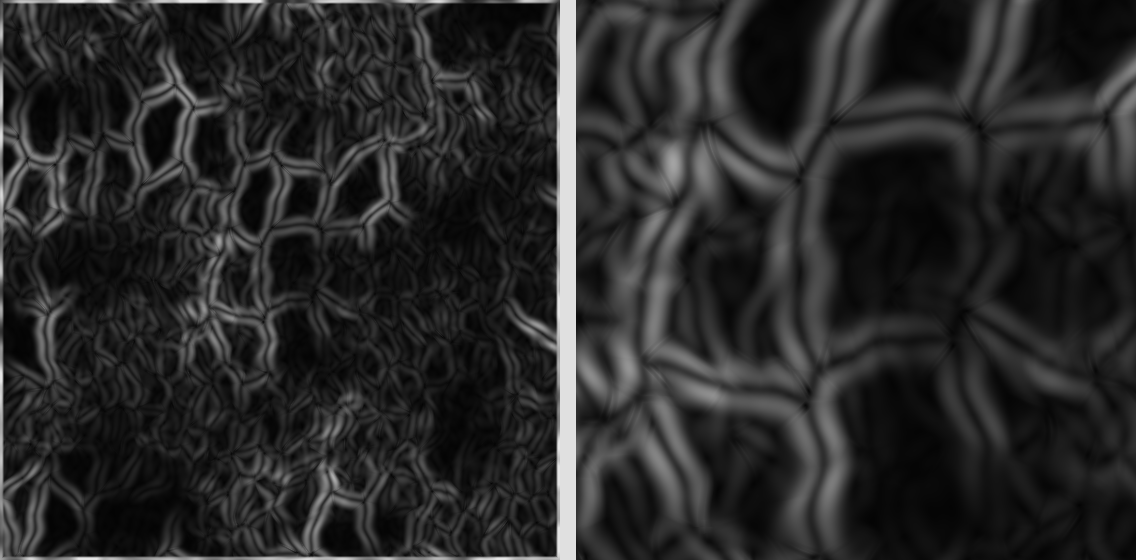
Left, the full canvas; right, a detail of the centre.
Write a WebGL 2 fragment shader that draws this texture.

```glsl
#version 300 es
precision highp float;
// Slope map of cracked bark: paired pale lines along each fissure, faint grain, bright rim.
uniform vec2 u_resolution;
out vec4 fragColor;

vec2 hash2(vec2 cell) {
  vec3 q = fract(cell.xyx * vec3(0.1031, 0.1030, 0.0973));
  q += dot(q, q.yzx + 33.33);
  return fract((q.xx + q.yz) * q.zy);
}

// Offset from f to the jittered seed of a neighbouring cell
vec2 seedOffset(vec2 cell, vec2 neighbour, vec2 f) {
  return neighbour + 0.5 + 0.8 * (hash2(cell + neighbour) - 0.5) - f;
}

// Cellular noise: scattered round bumps of random sign and height
float bumps(vec2 p) {
  vec2 cell = floor(p), f = p - cell;
  float sum = 0.0;
  for (int y = -1; y <= 1; y++)
    for (int x = -1; x <= 1; x++) {
      vec2 n = vec2(x, y);
      vec2 r = seedOffset(cell, n, f);
      float dome = max(0.0, 1.0 - dot(r, r));
      sum += (hash2(cell + n + 71.0).x - 0.5) * dome * dome;
    }
  return sum;
}

// Distance to the nearest cell wall, in canvas units
float wallDistance(vec2 p, vec2 density) {
  vec2 q = p * density, cell = floor(q), f = q - cell;
  vec2 home = vec2(0.0), nearest = vec2(8.0);
  for (int y = -1; y <= 1; y++)
    for (int x = -1; x <= 1; x++) {
      vec2 r = seedOffset(cell, vec2(x, y), f);
      if (dot(r, r) < dot(nearest, nearest)) {
        nearest = r;
        home = vec2(x, y);
      }
    }
  float wall = 1.0;
  for (int y = -1; y <= 1; y++)
    for (int x = -1; x <= 1; x++) {
      if (x == 0 && y == 0) continue;
      vec2 r = seedOffset(cell, home + vec2(x, y), f);
      float gap = 0.5 * (dot(r, r) - dot(nearest, nearest));
      wall = min(wall, gap / length((r - nearest) * density));
    }
  return wall;
}

float ridge(float d, float width) {
  return exp(-d * d / (width * width));
}

// Bark relief: main fissures, fine fissures and grain, each fading in patches
float relief(vec2 p) {
  vec2 w = p + 0.012 * sin(p.yx * vec2(13.0, 11.0) + vec2(1.0, 4.0));
  w += 0.005 * sin(p.yx * vec2(47.0, 39.0) + 5.0 * p + vec2(2.0, 0.5));
  w += 0.002 * sin(p.yx * vec2(113.0, 97.0) - 17.0 * p);
  float depth = smoothstep(-0.33, 0.45, bumps(p * vec2(10.0, 6.5) + 5.0));
  float rough = smoothstep(-0.4, 0.4, bumps(p * vec2(8.0, 7.0) + 40.0));
  float h = 0.58 * depth * ridge(wallDistance(w + 3.0, vec2(12.0, 7.0)), 0.011);
  h += 0.19 * rough * ridge(wallDistance(w + 7.0, vec2(24.0, 15.0)), 0.009);
  h += (0.06 + 0.22 * rough) * bumps(p * vec2(50.0, 36.0));
  return h;
}

void main() {
  vec2 p = gl_FragCoord.xy / u_resolution;

  // Steepness from one-sided differences, which keeps ridge crests soft
  vec2 e = vec2(0.004, 0.0);
  float h = relief(p);
  vec4 rise = vec4(relief(p + e.xy), relief(p - e.xy), relief(p + e.yx), relief(p - e.yx)) - h;
  float tone = 0.012 + 0.011 * sqrt(0.5 * dot(rise, rise)) / e.x;

  // Bright broken rim along the canvas border
  vec2 inset = min(p, 1.0 - p);
  float rim = 1.0 - smoothstep(0.003, 0.008, min(inset.x, inset.y));
  float glow = clamp(0.64 + 0.9 * bumps(p * 30.0 + 11.0), 0.15, 0.9);
  tone = mix(tone, glow, rim);

  fragColor = vec4(vec3(tone), 1.0);
}
```
